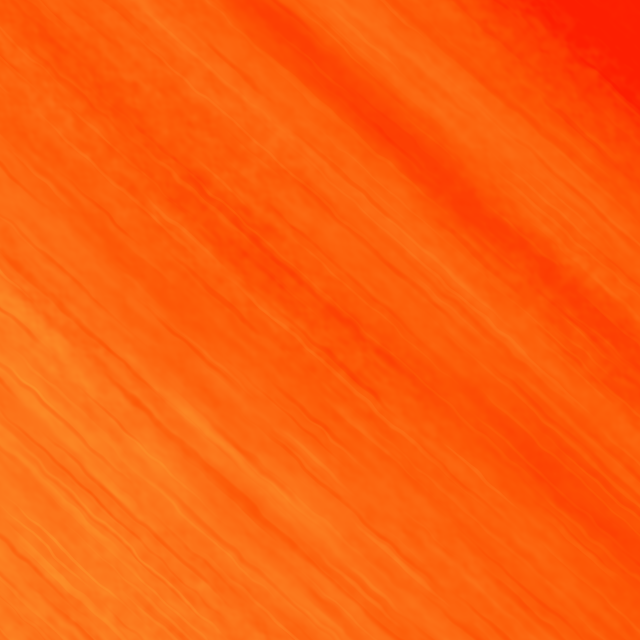
This texture is drawn by a three.js fragment shader. Its source:

```glsl
// Diagonal brushed paint in glowing orange, deepening to red at the upper right
varying vec2 vUv;

const float STROKE_ANGLE = -0.73;

const vec3 RED     = vec3(0.99, 0.12, 0.005);
const vec3 SCARLET = vec3(0.99, 0.25, 0.01);
const vec3 DEEP    = vec3(0.99, 0.33, 0.02);
const vec3 ORANGE  = vec3(0.99, 0.37, 0.04);
const vec3 WARM    = vec3(0.99, 0.42, 0.08);
const vec3 LIGHT   = vec3(0.99, 0.48, 0.12);
const vec3 GLOW    = vec3(0.99, 0.58, 0.17);

float hash(vec2 p) {
  return fract(sin(dot(p, vec2(127.1, 311.7))) * 43758.5453);
}

// Smooth value noise from 0 to 1
float noise(vec2 p) {
  vec2 cell = floor(p);
  vec2 f = fract(p);
  f = f * f * (3.0 - 2.0 * f);
  float low = mix(hash(cell), hash(cell + vec2(1.0, 0.0)), f.x);
  float high = mix(hash(cell + vec2(0.0, 1.0)), hash(cell + vec2(1.0, 1.0)), f.x);
  return mix(low, high, f.y);
}

// Noise from -1 to 1, stretched by a separate frequency on each axis
float grain(vec2 p, vec2 frequency, float seed) {
  return 2.0 * noise(p * frequency + seed * vec2(17.3, 41.9)) - 1.0;
}

// Soft ridge across the strokes
float band(float across, float center, float width) {
  float d = (across - center) / width;
  return exp(-d * d);
}

// Sparse hair-thin bristle marks
float bristles(vec2 p, vec2 frequency, float seed) {
  return smoothstep(0.35, 0.9, grain(p, frequency, seed));
}

// Broad layout of light and dark strokes
float broadTone(vec2 p) {
  float tone = mix(0.482, 0.358, smoothstep(0.15, 0.8, p.y));
  tone -= 0.036 * p.x;
  tone += 0.036 * band(p.y, 0.88, 0.045);
  tone += 0.042 * band(p.y, 1.1, 0.055);
  tone -= 0.028 * band(p.y, 0.74, 0.04);
  tone -= 0.1 * band(p.y, 0.995 - 0.03 * p.x, 0.04);
  tone -= 0.23 * smoothstep(1.15, 1.35, p.y);
  tone += 0.06 * band(p.y, 0.46, 0.009) * band(p.x, 0.1, 0.28);
  return tone;
}

// Layers of streaks, each finer and fainter than the last
float streaks(vec2 p) {
  float sum = 0.0;
  float strength = 0.026;
  vec2 frequency = vec2(1.4, 13.0);
  for (int i = 0; i < 4; i++) {
    sum += strength * grain(p, frequency, float(i) + 1.0);
    frequency *= vec2(2.1, 2.0);
    strength *= 0.92;
  }
  return sum;
}

// Small blotches that gather in patches along the strokes
float mottle(vec2 p) {
  float patches = smoothstep(-0.4, 0.6, grain(p, vec2(3.0, 7.0), 9.0));
  float blotches = grain(p, vec2(50.0, 75.0), 10.0) + 0.8 * grain(p, vec2(105.0, 140.0), 11.0);
  return blotches * mix(0.012, 0.027, patches);
}

// Paint colour for a tone, which is close to its green value
vec3 paint(float tone) {
  vec3 color = mix(RED, SCARLET, smoothstep(0.12, 0.25, tone));
  color = mix(color, DEEP, clamp((tone - 0.25) / 0.08, 0.0, 1.0));
  color = mix(color, ORANGE, clamp((tone - 0.33) / 0.04, 0.0, 1.0));
  color = mix(color, WARM, clamp((tone - 0.37) / 0.05, 0.0, 1.0));
  color = mix(color, LIGHT, clamp((tone - 0.42) / 0.06, 0.0, 1.0));
  return mix(color, GLOW, clamp((tone - 0.48) / 0.1, 0.0, 1.0));
}

void main() {
  // Stroke frame: x runs down to the right, y runs up to the right
  float c = cos(STROKE_ANGLE);
  float s = sin(STROKE_ANGLE);
  vec2 p = vec2(c * vUv.x + s * vUv.y, c * vUv.y - s * vUv.x);

  // Slight wander and ragged stroke edges
  p.y += 0.008 * grain(p, vec2(1.6, 2.5), 5.0);
  p.y += 0.003 * grain(p, vec2(40.0, 55.0), 6.0);

  float contrast = mix(1.15, 0.75, smoothstep(0.3, 1.1, p.y));
  float tone = broadTone(p) + contrast * streaks(p) + mottle(p);
  tone += 0.045 * contrast * bristles(p, vec2(5.0, 125.0), 7.0);
  tone -= 0.055 * contrast * bristles(p, vec2(4.5, 90.0), 8.0);

  gl_FragColor = vec4(paint(tone), 1.0);
}
```
